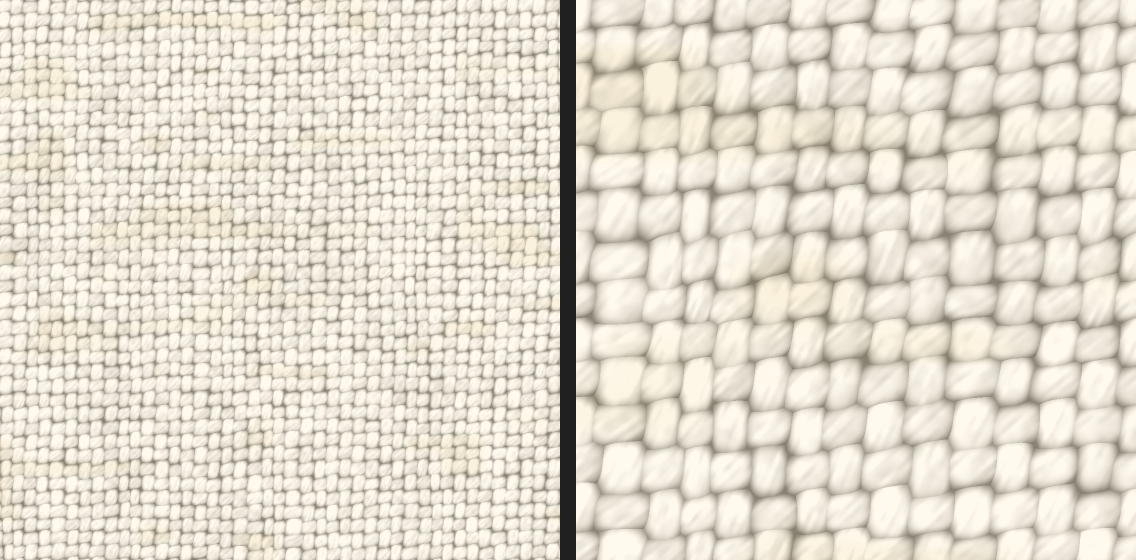
Left, the full canvas; right, a detail of the centre.
Give the GLSL for this texture, as a Shadertoy shader.

```glsl
const vec2 THREADS = vec2(43.0, 40.0);        // threads across and down
const vec2 SPACING_DRIFT = vec2(0.45, 0.25);  // uneven thread spacing, in threads
const vec2 WARP_RADIUS = vec2(0.47, 0.62);    // vertical floats
const vec2 WEFT_RADIUS = vec2(0.62, 0.45);    // horizontal floats
const vec2 WARP_FIBRE = vec2(0.35, 0.94);     // twist directions
const vec2 WEFT_FIBRE = vec2(0.82, 0.57);
const vec2 LIGHT = vec2(-0.12, 0.20);
const float ROUNDNESS = 2.6;
const float SIZE_JITTER = 0.16;
const float PLACE_JITTER = 0.14;
const float FIBRE_DEPTH = 0.24;
const float TONE_JITTER = 0.12;
const float WEFT_SHADE = 0.07;
const float STAIN_AMOUNT = 0.45;
const int SAMPLES = 2;                        // samples per pixel side
const vec3 GAP_COLOUR = vec3(0.53, 0.51, 0.45);
const vec3 YARN_COLOUR = vec3(0.985, 0.965, 0.915);
const vec3 STAIN_TINT = vec3(0.97, 0.93, 0.85);

float hash(vec2 p) {
    vec3 q = fract(p.xyx * 0.1031);
    q += dot(q, q.yzx + 33.33);
    return fract((q.x + q.y) * q.z);
}

float noise(vec2 p) {
    vec2 i = floor(p), f = fract(p);
    f = f * f * (3.0 - 2.0 * f);
    vec2 e = vec2(1.0, 0.0);
    return mix(mix(hash(i), hash(i + e), f.x),
               mix(hash(i + e.yx), hash(i + e.xx), f.x), f.y);
}

// Canvas position to thread units, with slubs and slight waviness
vec2 threadSpace(vec2 uv) {
    vec2 g = uv * THREADS;
    vec2 drift = vec2(noise(vec2(g.x * 0.55, g.y * 0.05)),
                      noise(vec2(g.y * 0.55 + 71.0, g.x * 0.05)));
    vec2 wave = vec2(noise(g * 0.3 + 17.0), noise(g * 0.3 + 43.0));
    return g + SPACING_DRIFT * (drift - 0.5) + 0.24 * (wave - 0.5);
}

vec3 weave(vec2 uv) {
    vec2 g = threadSpace(uv);
    vec2 base = floor(g);
    float height = -10.0;
    vec2 local = vec2(0.0), cell = base;
    float weft = 0.0;

    // Highest rounded float among the neighbouring crossings
    for (int y = -1; y <= 1; y++)
    for (int x = -1; x <= 1; x++) {
        vec2 c = base + vec2(x, y);
        float isWeft = mod(c.x + c.y, 2.0);
        vec2 jitter = vec2(hash(c + 5.0), hash(c + 29.0)) - 0.5;
        vec2 p = g - c - 0.5 - PLACE_JITTER * jitter;
        vec2 radius = mix(WARP_RADIUS, WEFT_RADIUS, isWeft);
        radius *= 1.0 + SIZE_JITTER * (hash(c + 53.0) - 0.5);
        p.x -= 0.12 * p.y * (1.0 - isWeft);
        p.y -= 0.16 * p.x * isWeft;
        vec2 d = pow(abs(p / radius), vec2(ROUNDNESS));
        float h = 1.0 - d.x - d.y;
        if (h > height) {
            height = h;
            local = p;
            cell = c;
            weft = isWeft;
        }
    }

    // Twisted fibres, stretched along the yarn
    vec2 along = mix(WARP_FIBRE, WEFT_FIBRE, weft);
    vec2 across = vec2(along.y, -along.x);
    vec2 strand = vec2(dot(local, across) * 8.0, dot(local, along) * 1.8);
    float fibre = noise(strand + 37.0 * hash(cell + 91.0)) - 0.5;
    float fuzz = noise(g * 5.0 + 11.0) - 0.5;

    // Rounded shading with dark gaps at the corners
    float tone = smoothstep(-0.85, 0.85, height);
    tone += dot(local, LIGHT) + FIBRE_DEPTH * fibre + 0.10 * fuzz;
    tone += TONE_JITTER * (hash(cell + 7.0) - 0.5) - WEFT_SHADE * weft;
    tone += 0.08 * (noise(g * vec2(0.35, 0.08) + 3.0) - 0.5);
    vec3 colour = mix(GAP_COLOUR, YARN_COLOUR, clamp(tone, 0.0, 1.03));

    // Faint unbleached patches
    float stain = smoothstep(0.68, 0.95, noise(g * vec2(0.25, 0.6) + 120.0));
    return colour * mix(vec3(1.0), STAIN_TINT, STAIN_AMOUNT * stain);
}

void mainImage(out vec4 fragColor, in vec2 fragCoord) {
    vec3 sum = vec3(0.0);
    for (int j = 0; j < SAMPLES; j++)
    for (int i = 0; i < SAMPLES; i++) {
        vec2 offset = (vec2(i, j) + 0.5) / float(SAMPLES) - 0.5;
        sum += weave((fragCoord + offset) / iResolution.y);
    }
    fragColor = vec4(sum / float(SAMPLES * SAMPLES), 1.0);
}
```
